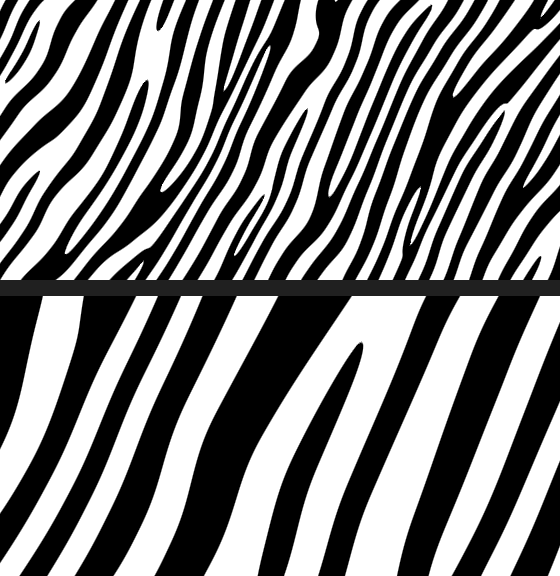
Top: the whole. Bottom: its middle third, enlarged.
Give the GLSL for this pattern, as a Shadertoy shader.

```glsl
// Zebra hide: slanted black and white stripes that sway, taper and fork.
// The stripes are a cosine of a warped phase; each fork is a phase vortex,
// where one stripe begins or ends in a rounded tip.

const float TAU = 6.283185;
const ivec2 FORK_GRID = ivec2(6, 4);

float hash(vec2 p) {
    vec3 q = fract(p.xyx * 0.1031);
    q += dot(q, q.yzx + 33.33);
    return fract((q.x + q.y) * q.z);
}

float noise(vec2 p) {
    vec2 i = floor(p), f = p - i;
    f = f * f * f * (f * (f * 6.0 - 15.0) + 10.0);
    float low = mix(hash(i), hash(i + vec2(1, 0)), f.x);
    float high = mix(hash(i + vec2(0, 1)), hash(i + vec2(1, 1)), f.x);
    return mix(low, high, f.y) - 0.5;
}

// Turns canvas space into (across, along) the stripes.
vec2 toStripe(vec2 p) {
    return vec2(p.x * 0.88 - p.y * 0.47, p.x * 0.47 + p.y * 0.88);
}

vec2 forkCell(int k) {
    return vec2(k % FORK_GRID.x, k / FORK_GRID.x);
}

vec2 forkCentre(int k) {
    vec2 c = forkCell(k);
    vec2 jitter = vec2(hash(c + 11.3), hash(c + 47.9)) - 0.5;
    return (c + 0.5 + 0.75 * jitter) * vec2(0.36, 0.27) - vec2(0.08, 0.04);
}

// +1 adds a stripe going up, -1 removes one.
float forkSign(int k) {
    vec2 c = forkCell(k);
    return mod(c.x + c.y, 2.0) < 0.5 ? 1.0 : -1.0;
}

// Offset from a fork, squeezed along the stripes to give long tips.
vec2 forkOffset(vec2 p, int k) {
    return toStripe(p - forkCentre(k)) * vec2(1.0, 0.25);
}

// Stripe count at p, leaving out one fork (-1 keeps them all).
float stripePhase(vec2 p, int skipped) {
    vec2 s = toStripe(p);
    float phase = s.x / 0.088;
    phase += 1.7 * noise(p * 1.6 + 5.2) + 0.3 * noise(s * vec2(3.0, 5.5) + 31.0);
    for (int k = 0; k < FORK_GRID.x * FORK_GRID.y; k++) {
        if (k == skipped) continue;
        vec2 d = forkOffset(p, k);
        phase += forkSign(k) * atan(d.x, d.y) / TAU;
    }
    return phase;
}

void mainImage(out vec4 fragColor, in vec2 fragCoord) {
    vec2 p = fragCoord / iResolution.y;
    float phase = stripePhase(p, -1);

    // Nudge the phase near each fork so that a stripe centre meets its tip.
    for (int k = 0; k < FORK_GRID.x * FORK_GRID.y; k++) {
        vec2 d = forkOffset(p, k) / 0.16;
        float window = max(0.0, 1.0 - dot(d, d));
        if (window > 0.0) {
            bool whiteTipUp = forkSign(k) < 0.0 && hash(forkCell(k) + 83.1) < 0.4;
            float error = stripePhase(forkCentre(k), k) - (whiteTipUp ? 0.5 : 0.0);
            phase -= (error - round(error)) * window * window;
        }
    }

    // Uneven stripe widths, then a smooth one-pixel edge.
    float stripe = cos(TAU * phase) + 0.7 * noise(toStripe(p) * vec2(7.0, 2.5) + 70.0);
    float white = clamp(0.5 + stripe / max(fwidth(stripe), 1e-4), 0.0, 1.0);
    fragColor = vec4(vec3(white), 1.0);
}
```
